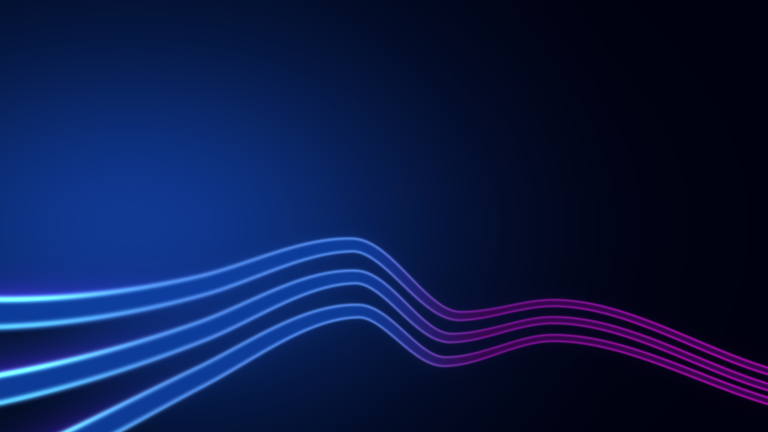
This background is drawn by a Shadertoy shader. Its source:

```glsl
// Three glowing glass strands, blue to magenta, waving across a dark navy backdrop.

// Cubic curve between two knots, for all three strands at once
vec3 span(vec3 x, vec3 x0, vec3 x1, vec3 y0, vec3 y1, vec3 m0, vec3 m1) {
    vec3 len = x1 - x0;
    vec3 t = clamp((x - x0) / len, 0.0, 1.0);
    vec3 u = 1.0 - t;
    return mix(y0, y1, t * t * (3.0 - 2.0 * t)) + len * t * u * (m0 * u - m1 * t);
}

// Centre heights of the strands at horizontal position px
vec3 strandHeights(float px) {
    vec3 x = vec3(px), flat3 = vec3(0.0);
    vec3 bendX = vec3(0.463), endX = vec3(1.778), swellX = vec3(1.28);
    vec3 crestX = vec3(0.815, 0.822, 0.829);
    vec3 dipX = vec3(1.065, 1.044, 1.03);
    vec3 bend = vec3(0.338, 0.2315, 0.127);
    vec3 crest = vec3(0.433, 0.359, 0.28);
    vec3 dip = vec3(0.2685, 0.2176, 0.163);
    vec3 swell = vec3(0.2986, 0.259, 0.2176);
    vec3 bendSlope = vec3(0.25, 0.37, 0.5);

    vec3 y = span(x, flat3, bendX, vec3(0.275, 0.0995, -0.106), bend, vec3(0.02, 0.2, 0.45), bendSlope);
    y = mix(y, span(x, bendX, crestX, bend, crest, bendSlope, flat3), step(bendX, x));
    y = mix(y, span(x, crestX, dipX, crest, dip, flat3, flat3), step(crestX, x));
    y = mix(y, span(x, dipX, swellX, dip, swell, flat3, flat3), step(dipX, x));
    return mix(y, span(x, swellX, endX, swell, vec3(0.141, 0.104, 0.072), flat3, vec3(-0.3)), step(swellX, x));
}

vec3 backdrop(vec2 p) {
    vec3 base = mix(vec3(0.0, 0.03, 0.11), vec3(0.0, 0.003, 0.055), smoothstep(0.5, 1.5, p.x));
    vec2 q = (p - vec2(0.3, 0.48)) / vec2(0.7, 0.42);
    return base + vec3(0.06, 0.19, 0.46) * exp(-dot(q, q));
}

void mainImage(out vec4 fragColor, in vec2 fragCoord) {
    vec2 p = fragCoord / iResolution.xy * vec2(16.0 / 9.0, 1.0);
    float pixel = 1.0 / iResolution.y;
    vec3 color = backdrop(p);

    // Strand shape shared by all three
    vec3 height = strandHeights(p.x);
    vec3 slope = (strandHeights(p.x + 0.002) - strandHeights(p.x - 0.002)) / 0.004;
    vec3 dist = (p.y - height) / sqrt(1.0 + slope * slope);
    float halfWidth = max(0.0085, 0.036 - 0.0235 * p.x);
    float rimWidth = mix(0.0075, 0.003, smoothstep(0.0, 1.1, p.x));

    // Colours along the length
    float toMagenta = smoothstep(0.8, 1.15, p.x);
    float nearLeft = exp(-p.x * p.x * 14.0);
    vec3 fillColor = mix(vec3(0.05, 0.25, 0.64), vec3(0.24, 0.02, 0.33), toMagenta);
    vec3 rimColor = mix(vec3(0.25, 0.28, 0.29), vec3(0.24, 0.05, 0.24), toMagenta);
    rimColor += vec3(0.2, -0.03, 0.12) * smoothstep(1.1, 1.7, p.x);
    rimColor += vec3(0.08, 0.32, 0.2) * nearLeft;

    // Dark gaps and violet haze around the left ends
    for (int i = 0; i < 3; i++) {
        float above = dist[i] - halfWidth;
        float below = -dist[i] - halfWidth;
        color *= 1.0 - 0.65 * nearLeft * smoothstep(0.0, 0.015, below) * exp(-max(below, 0.0) * 18.0);
        color += vec3(0.16, 0.0, 0.3) * nearLeft * smoothstep(-0.01, 0.005, above) * exp(-max(above, 0.0) * 38.0);
    }

    // Glassy body, bright rims and soft halo
    for (int i = 0; i < 3; i++) {
        float d = abs(dist[i]);
        float body = 1.0 - smoothstep(halfWidth - 0.002, halfWidth + 0.001 + pixel, d);
        color = mix(color, fillColor, 0.85 * body);
        float rim = (d - halfWidth * 0.88) / rimWidth;
        float topBoost = 1.0 + 0.5 * nearLeft * step(0.0, dist[i]);
        color += rimColor * topBoost * exp(-rim * rim);
        color += fillColor * 0.12 * exp(-max(d - halfWidth, 0.0) * 90.0) * (1.0 - body);
    }

    fragColor = vec4(clamp(color, 0.0, 1.0), 1.0);
}
```
